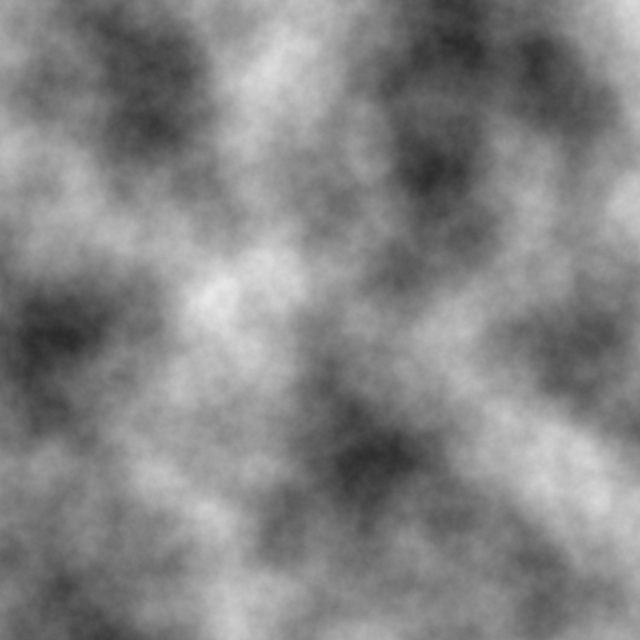
Write a WebGL 1 fragment shader that draws this texture.

```glsl
precision highp float;
// Soft grey clouds: fractal gradient noise summed over several octaves.
// Each octave is turned and shifted so that no lattice shows through,
// then the sum is scaled around a middle grey.

#define BASE_CELLS 3.2    // cells of the coarsest octave across the canvas
#define OCTAVES 7
#define GAIN 0.53         // amplitude ratio between octaves
#define LACUNARITY 2.03   // frequency ratio between octaves
#define MID_GREY 0.513
#define CONTRAST 0.49
#define SEED vec2(17.3, 41.7)

uniform vec2 u_resolution;

// Two random values in 0..1 for a lattice point.
vec2 hash2(vec2 cell) {
  vec3 p = fract(cell.xyx * vec3(0.1031, 0.1030, 0.0973));
  p += dot(p, p.yzx + 33.33);
  return fract((p.xx + p.yz) * p.zy);
}

// Slope of a random unit gradient at a lattice corner.
float cornerSlope(vec2 cell, vec2 corner, vec2 local) {
  vec2 gradient = normalize(hash2(cell + corner) - 0.5 + 1e-4);
  return dot(gradient, local - corner);
}

// Gradient noise with quintic blending, centred on zero.
float gradientNoise(vec2 p) {
  vec2 cell = floor(p);
  vec2 local = fract(p);
  vec2 blend = local * local * local * (local * (local * 6.0 - 15.0) + 10.0);
  float lower = mix(cornerSlope(cell, vec2(0.0, 0.0), local),
                    cornerSlope(cell, vec2(1.0, 0.0), local), blend.x);
  float upper = mix(cornerSlope(cell, vec2(0.0, 1.0), local),
                    cornerSlope(cell, vec2(1.0, 1.0), local), blend.x);
  return mix(lower, upper, blend.y);
}

// Sum of octaves, each rotated and offset from the one before.
float clouds(vec2 p) {
  const mat2 turn = mat2(0.8, 0.6, -0.6, 0.8);
  float sum = 0.0;
  float amplitude = 1.0;
  for (int i = 0; i < OCTAVES; i++) {
    sum += amplitude * gradientNoise(p);
    p = turn * p * LACUNARITY + vec2(5.37, 9.71);
    amplitude *= GAIN;
  }
  return sum;
}

void main() {
  vec2 uv = gl_FragCoord.xy / min(u_resolution.x, u_resolution.y);
  float grey = MID_GREY + CONTRAST * clouds(uv * BASE_CELLS + SEED);
  gl_FragColor = vec4(vec3(clamp(grey, 0.0, 1.0)), 1.0);
}
```
